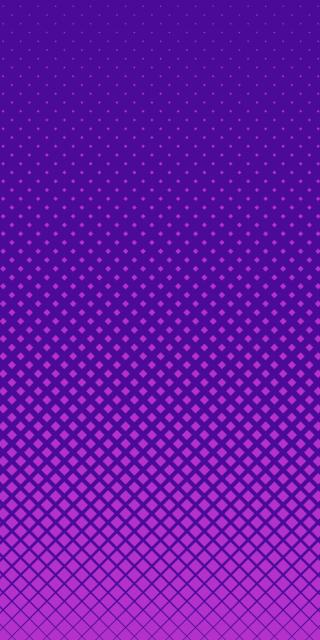
Reproduce this background procedurally as a Shadertoy shader.

```glsl
#define PITCH 0.0546875               // lattice spacing, in canvas widths
#define ORIGIN vec2(0.0098, 0.0117)   // centre of the lowest left diamond
#define SIZE_TOP 0.10                 // diamond size, 1.0 fills its cell
#define SIZE_BOTTOM 0.96
#define GROWTH 1.5                    // curve of the growth towards the base
#define SOFTNESS 1.25                 // edge width, in pixels
#define WEAVE 14.0                    // fine checks per lattice spacing
#define VIOLET vec3(0.30, 0.04, 0.60)
#define MAGENTA vec3(0.73, 0.19, 0.78)
#define ORCHID vec3(0.68, 0.20, 0.82)

// Size of a diamond whose centre lies at the given height (0 to 1)
float diamondSize(float height) {
    float depth = clamp(1.0 - height, 0.0, 1.0);
    return mix(SIZE_TOP, SIZE_BOTTOM, pow(depth, GROWTH));
}

// Coverage of a square of the given half width, about the cell centre
float squareCoverage(vec2 local, float halfWidth, float edge) {
    vec2 cover = clamp((halfWidth - abs(local)) / edge + 0.5, 0.0, 1.0);
    cover = min(cover, vec2(2.0 * halfWidth / edge));
    return cover.x * cover.y;
}

void mainImage(out vec4 fragColor, in vec2 fragCoord) {
    vec2 p = (fragCoord / iResolution.x - ORIGIN) / PITCH;

    // Turned lattice: each diamond is a unit square in these axes
    vec2 diagonal = vec2(p.x + p.y, p.x - p.y);
    vec2 cell = floor(diagonal + 0.5);
    vec2 local = diagonal - cell;

    // Every diamond takes its size from the height of its own centre
    float centreY = 0.5 * (cell.x - cell.y) * PITCH + ORIGIN.y;
    float size = diamondSize(centreY * iResolution.x / iResolution.y);
    float edge = SOFTNESS * sqrt(2.0) / (iResolution.x * PITCH);
    float cover = squareCoverage(local, 0.5 * size, edge);

    // Fine two-tone weave inside the diamonds
    vec2 thread = floor(fragCoord / iResolution.x * WEAVE / PITCH);
    float check = mod(thread.x + thread.y, 2.0);
    vec3 fill = mix(MAGENTA, ORCHID, check);

    fragColor = vec4(mix(VIOLET, fill, cover), 1.0);
}
```
